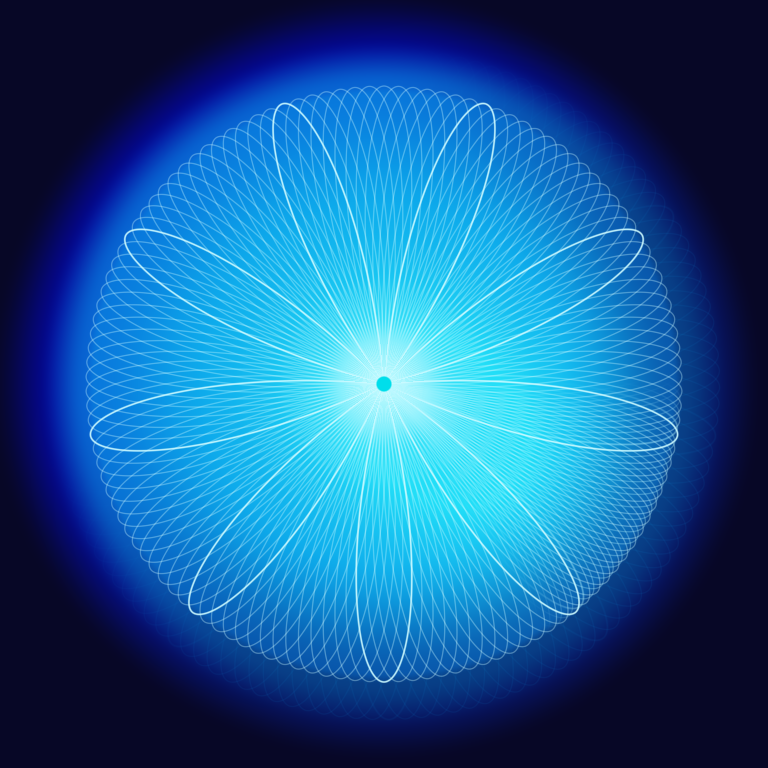
This background is drawn by a WebGL 2 fragment shader. Its source:

```glsl
#version 300 es
precision highp float;
// A glowing cyan disc woven from overlapping rose petals on a navy field.
uniform vec2 u_resolution;
out vec4 fragColor;

const float TAU = 6.2831853;
const float DISC_RADIUS = 0.388;
const float PETAL_COUNT = 126.0;
const float ACCENT_EVERY = 14.0;
const float PETAL_SHARPNESS = 6.0;

const vec3 NAVY = vec3(0.027, 0.027, 0.15);
const vec3 ROYAL = vec3(0.015, 0.03, 0.60);
const vec3 DEEP = vec3(0.025, 0.08, 0.39);
const vec3 AZURE = vec3(0.03, 0.39, 0.82);
const vec3 TEAL = vec3(0.03, 0.25, 0.53);
const vec3 SKY = vec3(0.03, 0.61, 0.91);
const vec3 CYAN = vec3(0.13, 0.87, 0.97);
const vec3 HUB = vec3(0.0, 0.87, 0.92);

float gaussian(float d, float sigma) {
    return exp(-0.5 * d * d / (sigma * sigma));
}

// Distance to the petal r = radius * cos(k * angle).
float petalDistance(float r, float angle, float radius) {
    float phase = PETAL_SHARPNESS * angle;
    float slope = radius * PETAL_SHARPNESS * sin(phase) / max(r, 0.001);
    return abs(r - radius * cos(phase)) / sqrt(1.0 + slope * slope);
}

// Coverage of a ring of petals; turn is measured in petal steps.
float petalRing(vec2 p, float radius, float turn, float fine, float accent, float pixel) {
    float stepAngle = TAU / PETAL_COUNT;
    float r = length(p);
    float place = atan(p.x, -p.y) / stepAngle - turn;
    float nearest = floor(place + 0.5);
    float clearPart = 1.0;
    for (int i = -6; i <= 6; i++) {
        float id = nearest + float(i);
        float angle = (place - id) * stepAngle;
        if (abs(angle) * PETAL_SHARPNESS < TAU * 0.25) {
            float isAccent = 1.0 - step(0.5, mod(id + 0.1, ACCENT_EVERY));
            float width = mix(0.0004, 0.0009, isAccent) + pixel;
            float line = 1.0 - smoothstep(0.0, width, petalDistance(r, angle, radius));
            clearPart *= 1.0 - line * mix(fine, accent, isAccent);
        }
    }
    return 1.0 - clearPart;
}

// Halo runs from a bright rim through saturated blue to the dark field.
vec3 halo(float outside, float upperLeft) {
    vec3 rim = mix(TEAL, AZURE, upperLeft);
    vec3 middle = mix(DEEP, ROYAL, upperLeft);
    vec3 color = mix(rim, middle, smoothstep(0.0, 0.064, outside));
    float reach = mix(0.108, 0.128, upperLeft);
    return mix(color, NAVY, smoothstep(0.035, reach, outside));
}

// Disc body, brightest at the hub and toward the lower right.
vec3 discBody(vec2 p, float r, float upperLeft) {
    vec3 rim = mix(vec3(0.03, 0.32, 0.66), vec3(0.03, 0.46, 0.86), upperLeft);
    vec3 color = mix(SKY, rim, smoothstep(0.22, DISC_RADIUS, r));
    float sideGlow = 0.75 * gaussian(length(p - vec2(0.14, -0.10)), 0.105);
    color = mix(color, CYAN, clamp(gaussian(r, 0.14) + sideGlow, 0.0, 1.0));
    return mix(color, vec3(0.82, 1.0, 1.0), 0.75 * gaussian(r, 0.045));
}

void main() {
    float shortSide = min(u_resolution.x, u_resolution.y);
    vec2 p = (gl_FragCoord.xy - 0.5 * u_resolution) / shortSide;
    float pixel = 1.0 / shortSide;
    float r = length(p);
    vec2 direction = p / max(r, 0.0001);
    float upperLeft = smoothstep(-0.45, 0.75, dot(direction, normalize(vec2(-0.75, 0.65))));

    // Soft background and disc.
    vec3 color = halo(max(r - DISC_RADIUS, 0.0), upperLeft);
    float discMask = 1.0 - smoothstep(DISC_RADIUS - 0.012, DISC_RADIUS + 0.003, r);
    color = mix(color, discBody(p, r, upperLeft), discMask);

    // Faint outer weave on the lower right.
    float ghost = petalRing(p, 0.437, 0.3, 0.07, 0.07, pixel);
    float outer = smoothstep(DISC_RADIUS - 0.01, DISC_RADIUS + 0.005, r);
    color = mix(color, SKY, ghost * outer * (1.0 - upperLeft));

    // Main petals and a denser interleaved sector.
    float weave = petalRing(p, DISC_RADIUS, 0.0, 0.34, 0.92, pixel);
    float sector = smoothstep(0.87, 0.96, dot(direction, normalize(vec2(0.88, -0.47))));
    float extra = petalRing(p, DISC_RADIUS - 0.002, 0.5, 0.30, 0.42, pixel);
    color = mix(color, vec3(0.80, 0.98, 1.0), weave);
    color = mix(color, vec3(0.72, 0.97, 1.0), extra * sector);

    // Small flat hub.
    float hub = 1.0 - smoothstep(-pixel, pixel, r - 0.0098);
    fragColor = vec4(mix(color, HUB, hub), 1.0);
}
```
